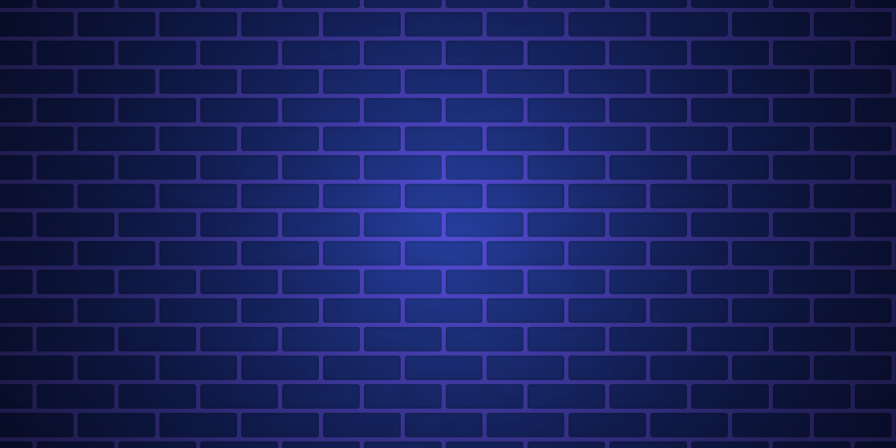
Write a Shadertoy shader that draws this pattern.

```glsl
vec2 hash2(vec2 p) {
    p = vec2(dot(p, vec2(127.1, 311.7)), dot(p, vec2(269.5, 183.3)));
    return 2.0 * fract(sin(p) * 43758.55) - 1.0;
}

float gradientNoise(vec2 p) {
    vec2 cell = floor(p), f = fract(p);
    vec2 blend = f * f * f * (f * (f * 6.0 - 15.0) + 10.0);
    float a = dot(hash2(cell), f);
    float b = dot(hash2(cell + vec2(1, 0)), f - vec2(1, 0));
    float c = dot(hash2(cell + vec2(0, 1)), f - vec2(0, 1));
    float d = dot(hash2(cell + vec2(1, 1)), f - vec2(1, 1));
    return mix(mix(a, b, blend.x), mix(c, d, blend.x), blend.y);
}

float roundedBox(vec2 p, vec2 halfSize, float radius) {
    vec2 q = abs(p) - halfSize + radius;
    return length(max(q, 0.0)) + min(max(q.x, q.y), 0.0) - radius;
}

void mainImage(out vec4 fragColor, in vec2 fragCoord) {
    vec2 p = (fragCoord - 0.5 * iResolution.xy) / iResolution.y;
    float pixel = 1.0 / iResolution.y;

    // Running bond: odd courses shift by half a brick
    vec2 pitch = vec2(0.1826, 0.0639);
    vec2 grid = (p - vec2(-0.101, 0.0305)) / pitch;
    grid.x += 0.5 * mod(floor(grid.y), 2.0);
    vec2 brickId = floor(grid);
    vec2 local = (fract(grid) - 0.5) * pitch;
    float edge = roundedBox(local, 0.5 * pitch - 0.0046, 0.006);

    // Light falling off from the middle of the wall
    float dist = length(p - vec2(0.0, 0.005));
    float glow = exp(-1.32 * (sqrt(dist * dist + 0.01) - 0.1));

    // Brick faces: faint mottling, tone per brick, darker rim
    vec3 brick = vec3(0.14, 0.235, 0.59) * pow(vec3(glow), vec3(1.15, 1.15, 1.0));
    brick *= 1.0 + 0.05 * gradientNoise(p * vec2(18.0, 30.0)) + 0.025 * hash2(brickId).x;
    brick *= mix(0.9, 1.0, smoothstep(0.0, 0.008, -edge));

    vec3 mortar = vec3(0.33, 0.295, 0.83) * pow(glow, 0.78);

    float joint = smoothstep(-0.7 * pixel, 0.7 * pixel, edge);
    fragColor = vec4(mix(brick, mortar, joint), 1.0);
}
```
